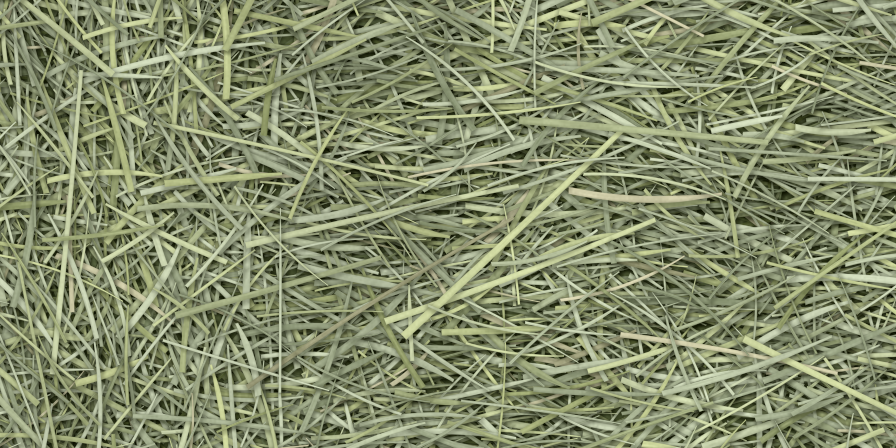
Give the GLSL for this texture, as a Shadertoy shader.

```glsl
// Draws a tangled bed of dry cut hay: thin green-grey blades and pale stalks over dark gaps.
#define LAYERS 54
#define CELL_MIN 0.11
#define CELL_MAX 0.27
#define STALK_CELL 0.38
#define THIN 0.0024
#define THICK 0.0080
#define SPREAD 1.0
#define TONE_VARIATION 0.76
#define SHADOW 0.38
#define SHADOW_SIZE 0.012
#define EXPOSURE 0.87
#define PATCHINESS 0.17

const vec3 DARK = vec3(0.16, 0.19, 0.11);
const vec3 LIGHT = vec3(0.78, 0.81, 0.69);
const vec3 GREY_LEAF = vec3(0.97, 1.0, 0.99);
const vec3 YELLOW_STEM = vec3(1.0, 1.02, 0.74);
const vec3 TAN_CHAFF = vec3(1.06, 0.96, 0.90);
const vec3 OLIVE_CAST = vec3(-0.012, 0.0, -0.055);

vec4 hash4(vec3 p) {
    vec4 q = fract(p.xyzx * vec4(0.1031, 0.1030, 0.0973, 0.1099));
    q += dot(q, q.wzxy + 33.33);
    return fract((q.xxyz + q.yzzw) * q.zywx);
}

float valueNoise(vec2 p) {
    vec2 i = floor(p), f = fract(p);
    f = f * f * (3.0 - 2.0 * f);
    float a = hash4(vec3(i, 7.0)).x;
    float b = hash4(vec3(i + vec2(1, 0), 7.0)).x;
    float c = hash4(vec3(i + vec2(0, 1), 7.0)).x;
    float d = hash4(vec3(i + vec2(1, 1), 7.0)).x;
    return mix(mix(a, b, f.x), mix(c, d, f.x), f.y);
}

// Steep blades gather on the left, shallow ones on the right, both in loose bundles
float bladeAngle(vec2 centre, float pick, float spread) {
    float steepShare = 0.13 + 0.57 * (1.0 - smoothstep(0.15, 0.9, centre.x));
    float mean = pick < steepShare ? 1.7 : 0.02;
    float bundle = sin(centre.x * 8.0 + 2.0 * sin(centre.y * 7.0 + 1.0));
    return mean + 0.25 * bundle + spread * SPREAD;
}

// Paints one blade, with its shadow, over the colour below
void paintBlade(inout vec3 col, vec2 p, vec2 id, float layer, float cell, bool stalk, vec2 shift) {
    vec4 place = hash4(vec3(id, layer * 3.0 + 1.0));
    vec4 shape = hash4(vec3(id, layer * 3.0 + 2.0));
    vec2 centre = (id + place.xy) * cell - shift;
    float angle = bladeAngle(centre, place.z, place.w + shape.x - 1.0);
    vec2 dir = vec2(cos(angle), sin(angle));
    vec2 normal = vec2(-dir.y, dir.x);
    vec2 q = vec2(dot(p - centre, dir), dot(p - centre, normal));
    float halfLength = cell * mix(0.5, 0.95, shape.y);
    if (abs(q.x) > halfLength + 0.03 || abs(q.y) > 0.08) return;

    // Bent centre line and tapering width
    float u = q.x / halfLength;
    float bend = (shape.w - 0.5) * (stalk ? 0.03 : 0.12) * halfLength;
    q.y -= bend * (2.0 * u * u - 1.0);
    float halfWidth = mix(THIN, THICK, shape.z * shape.z);
    if (stalk) halfWidth = mix(0.0035, 0.0075, shape.z);
    halfWidth *= stalk ? 1.0 - 0.2 * u : 1.0 - 0.55 * smoothstep(0.3, 1.0, u);

    float ends = abs(q.x) - halfLength;
    float shadowDist = max(abs(q.y + dot(vec2(-0.003, 0.004), normal)) - halfWidth, ends);
    col *= 1.0 - SHADOW * (1.0 - smoothstep(-0.002, SHADOW_SIZE, shadowDist));

    float pixel = 1.0 / iResolution.y;
    float cover = 1.0 - smoothstep(-0.7 * pixel, 0.7 * pixel, max(abs(q.y) - halfWidth, ends));
    if (cover <= 0.0) return;

    // Tone from depth and chance, then streaks and a rounded cross section
    vec4 tint = hash4(vec3(id, layer * 3.0 + 3.0));
    float depth = layer / float(LAYERS - 1);
    float tone = mix(0.15, 0.80, smoothstep(0.0, 0.75, depth));
    tone += (tint.x - 0.5) * TONE_VARIATION + (stalk ? 0.08 : 0.0);
    float v = q.y / halfWidth;
    tone += 0.24 * (valueNoise(vec2(q.x * 32.0, v * 1.6) + tint.zw * 90.0) - 0.5);
    vec3 blade = mix(DARK, LIGHT, clamp(tone, 0.05, 1.12));
    float yellow = stalk ? 0.4 + 0.5 * tint.y : smoothstep(0.45, 1.0, tint.y);
    vec3 hue = mix(GREY_LEAF, YELLOW_STEM, yellow);
    if (tint.z > 0.96) hue = TAN_CHAFF;
    blade *= hue * (1.04 - 0.16 * v * v + 0.08 * v * normal.y);
    col = mix(col, blade, cover);
}

void mainImage(out vec4 fragColor, in vec2 fragCoord) {
    vec2 p = fragCoord / iResolution.y;
    vec3 col = DARK * (0.7 + 0.6 * valueNoise(p * 40.0));

    // Stack layers of jittered cells, from the deepest to the topmost
    for (int i = 0; i < LAYERS; i++) {
        float layer = float(i);
        vec4 r = hash4(vec3(layer, 5.0, 11.0));
        bool stalk = i % 11 == 8;
        float cell = stalk ? STALK_CELL : mix(CELL_MIN, CELL_MAX, r.x);
        vec2 shift = 2.0 + r.yz;
        vec2 home = floor((p + shift) / cell);
        for (int y = -1; y <= 1; y++)
            for (int x = -1; x <= 1; x++)
                paintBlade(col, p, home + vec2(x, y), layer, cell, stalk, shift);
    }

    // Lift the shadows as hazy daylight does, and lean to olive
    col = EXPOSURE * sqrt(max(col, 0.0)) + OLIVE_CAST;

    // Broad patches of light, and fine grain
    float patches = 0.5 * (valueNoise(p * 2.5 + 4.0) + valueNoise(p * 7.0 + 9.0)) - 0.5;
    col *= 0.98 + PATCHINESS * patches + 0.04 * smoothstep(0.2, 1.2, p.x);
    col += 0.04 * (valueNoise(p * 200.0) - 0.5);
    fragColor = vec4(clamp(col, 0.0, 1.0), 1.0);
}
```
